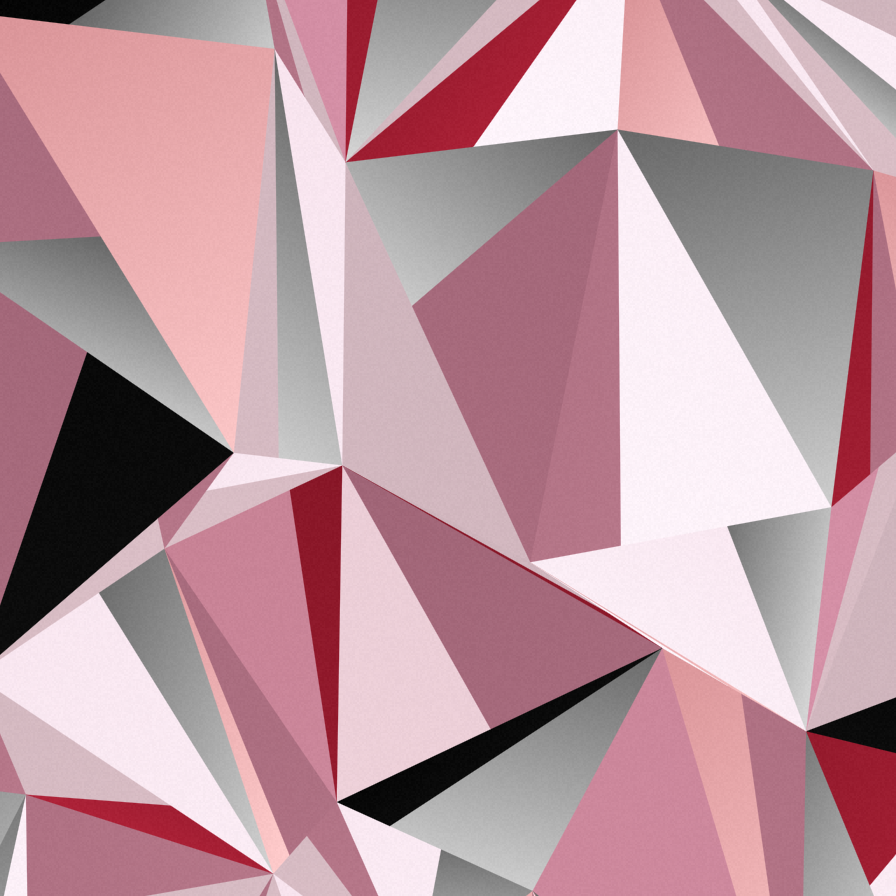
This background is drawn by a WebGL 2 fragment shader. Its source:

```glsl
#version 300 es
precision highp float;

uniform vec2 u_resolution;
out vec4 fragColor;

const vec2 GRID = vec2(4.5, 3.3);        // cells across the canvas
const float TILT = 0.2;                  // fall of the rows towards the right
const float JITTER = 0.42;               // corner displacement, below 0.5
const float CUT_CHANCE = 0.85;           // triangles cut in two
const float STEEP_CHANCE = 0.65;         // cuts that start at the apex
const vec2 CUT_RANGE = vec2(0.25, 0.5);  // share taken by the sliver
const float RED_SHARE = 0.25;            // of the slivers
const float BLACK_SHARE = 0.13;
const float PALE_SHARE = 0.31;           // of all other facets
const float WHITE_SHARE = 0.21;
const float MAUVE_SHARE = 0.29;
const vec3 COLOR_STEP = vec3(0.236, 0.309, 0.5);
const vec3 ACCENT_STEP = vec3(0.382, 0.755, 0.5);
const float EDGE_PIXELS = 1.2;
const float GRAIN = 0.022;
const float GRAIN_CELLS = 512.0;
const uint SEED = 29u;

const vec3 DUSTY_DARK = vec3(0.79, 0.69, 0.72), DUSTY_LIGHT = vec3(0.86, 0.75, 0.78);
const vec3 ROSE_DARK = vec3(0.90, 0.78, 0.82), ROSE_LIGHT = vec3(0.94, 0.83, 0.86);
const vec3 SALMON_DARK = vec3(0.82, 0.53, 0.55), SALMON_LIGHT = vec3(1.0, 0.80, 0.80);
const vec3 MAUVE_DARK = vec3(0.62, 0.39, 0.46), MAUVE_LIGHT = vec3(0.73, 0.48, 0.55);
const vec3 PINK_DARK = vec3(0.77, 0.50, 0.57), PINK_LIGHT = vec3(0.84, 0.57, 0.66);
const vec3 WHITE_DARK = vec3(0.97, 0.89, 0.93), WHITE_LIGHT = vec3(1.0, 0.98, 1.0);
const vec3 GRAY_DARK = vec3(0.38), GRAY_LIGHT = vec3(0.88);
const vec3 RED_DARK = vec3(0.50, 0.08, 0.14), RED_LIGHT = vec3(0.71, 0.14, 0.23);
const vec3 BLACK_DARK = vec3(0.0), BLACK_LIGHT = vec3(0.07);

// Integer hash to three values from 0 to 1
vec3 random(ivec2 cell, int salt) {
    uvec3 v = uvec3(uint(cell.x), uint(cell.y), uint(salt) + SEED);
    v = v * 1664525u + 1013904u;
    v.x += v.y * v.z; v.y += v.z * v.x; v.z += v.x * v.y;
    v ^= v >> 16u;
    v.x += v.y * v.z; v.y += v.z * v.x; v.z += v.x * v.y;
    return vec3(v >> 8u) / 16777216.0;
}

float cross2(vec2 a, vec2 b) { return a.x * b.y - a.y * b.x; }

float segmentDistance(vec2 p, vec2 a, vec2 b) {
    vec2 q = p - a, e = b - a;
    return length(q - e * clamp(dot(q, e) / max(dot(e, e), 1e-8), 0.0, 1.0));
}

// Positive inside a counterclockwise triangle
float insideDistance(vec2 p, vec2 a, vec2 b, vec2 c) {
    float d = min(segmentDistance(p, a, b), min(segmentDistance(p, b, c), segmentDistance(p, c, a)));
    float side = min(cross2(b - a, p - a), min(cross2(c - b, p - b), cross2(a - c, p - c)));
    return side < 0.0 ? -d : d;
}

vec2 corner(ivec2 cell) {
    vec2 q = (vec2(cell) + JITTER * (2.0 * random(cell, 0).xy - 1.0)) / GRID;
    return q - vec2(0.0, TILT * q.x);
}

// Picks a colour family; flow runs from 0 to 1 along the facet
vec3 facetColor(float key, float accent, vec3 rnd, float flow) {
    vec3 dark = GRAY_DARK, light = GRAY_LIGHT;
    float strength = 0.25;
    if (accent < RED_SHARE) {
        dark = RED_DARK; light = RED_LIGHT;
    } else if (accent < RED_SHARE + BLACK_SHARE) {
        dark = BLACK_DARK; light = BLACK_LIGHT;
    } else if (key < PALE_SHARE) {
        if (rnd.x < 0.6) { dark = DUSTY_DARK; light = DUSTY_LIGHT; }
        else if (rnd.x < 0.72) { dark = ROSE_DARK; light = ROSE_LIGHT; }
        else { dark = SALMON_DARK; light = SALMON_LIGHT; strength = 0.75; }
    } else if (key < PALE_SHARE + WHITE_SHARE) {
        dark = WHITE_DARK; light = WHITE_LIGHT;
    } else if (key < PALE_SHARE + WHITE_SHARE + MAUVE_SHARE) {
        bool pink = rnd.x < 0.18;
        dark = pink ? PINK_DARK : MAUVE_DARK;
        light = pink ? PINK_LIGHT : MAUVE_LIGHT;
    } else {
        strength = 0.8;
    }
    return mix(dark, light, mix(rnd.y, flow, strength));
}

// Adds one facet, weighted by its pixel coverage
void addFacet(vec2 p, vec2 a, vec2 b, vec2 c, float key, float accent, ivec2 cell, int salt, inout vec4 sum) {
    float cover = clamp(0.5 + insideDistance(p, a, b, c) * u_resolution.y / EDGE_PIXELS, 0.0, 1.0);
    if (cover <= 0.0) return;
    vec3 rnd = random(cell, salt);
    float angle = -1.2 + 2.0 * (rnd.z - 0.5);
    vec2 dir = vec2(cos(angle), sin(angle));
    vec3 reach = vec3(dot(a, dir), dot(b, dir), dot(c, dir));
    float low = min(reach.x, min(reach.y, reach.z));
    float high = max(reach.x, max(reach.y, reach.z));
    float flow = clamp((dot(p, dir) - low) / max(high - low, 1e-4), 0.0, 1.0);
    sum += cover * vec4(facetColor(key, accent, rnd, flow), 1.0);
}

// Cuts a triangle from one vertex into a sliver and a main facet
void addTriangle(vec2 p, vec2 a, vec2 b, vec2 c, ivec2 cell, int part, inout vec4 sum) {
    vec3 rnd = random(cell, 2 + part);
    vec3 place = vec3(cell, part);
    float key = fract(dot(place, COLOR_STEP));
    float accent = fract(dot(place, ACCENT_STEP));
    vec2 v[3] = vec2[3](a, b, c);
    vec3 rise = abs(vec3(a.y, b.y, c.y) - (a.y + b.y + c.y) / 3.0);
    int apex = rise.x > max(rise.y, rise.z) ? 0 : (rise.y > rise.z ? 1 : 2);
    int k = rnd.x < STEEP_CHANCE ? apex : (apex + 1) % 3;
    vec2 tip = v[k], from = v[(k + 1) % 3], to = v[(k + 2) % 3];
    if (rnd.y < CUT_CHANCE) {
        vec2 cut = mix(from, to, mix(CUT_RANGE.x, CUT_RANGE.y, rnd.z));
        addFacet(p, tip, from, cut, fract(key + 0.37), accent, cell, 6 + part, sum);
        from = cut;
    }
    addFacet(p, tip, from, to, key, 1.0, cell, 4 + part, sum);
}

void main() {
    vec2 p = gl_FragCoord.xy / u_resolution.y;
    ivec2 home = ivec2(floor((p + vec2(0.0, TILT * p.x)) * GRID));
    vec4 sum = vec4(0.0);
    for (int i = 0; i < 9; i++) {
        ivec2 cell = home + ivec2(i % 3, i / 3) - 1;
        vec2 a = corner(cell), b = corner(cell + ivec2(1, 0));
        vec2 c = corner(cell + ivec2(1, 1)), d = corner(cell + ivec2(0, 1));
        // Use a diagonal that stays inside the quad
        bool rising = min(cross2(b - a, c - a), cross2(c - a, d - a)) > 0.0;
        bool falling = min(cross2(b - a, d - a), cross2(c - b, d - b)) > 0.0;
        bool useRising = rising && (!falling || random(cell, 1).x < 0.5);
        addTriangle(p, a, b, useRising ? c : d, cell, 0, sum);
        addTriangle(p, useRising ? a : b, c, d, cell, 1, sum);
    }
    vec3 color = sum.rgb / max(sum.a, 1e-4);
    color += GRAIN * (random(ivec2(p * GRAIN_CELLS), 9).x - 0.5);
    fragColor = vec4(clamp(color, 0.0, 1.0), 1.0);
}
```
